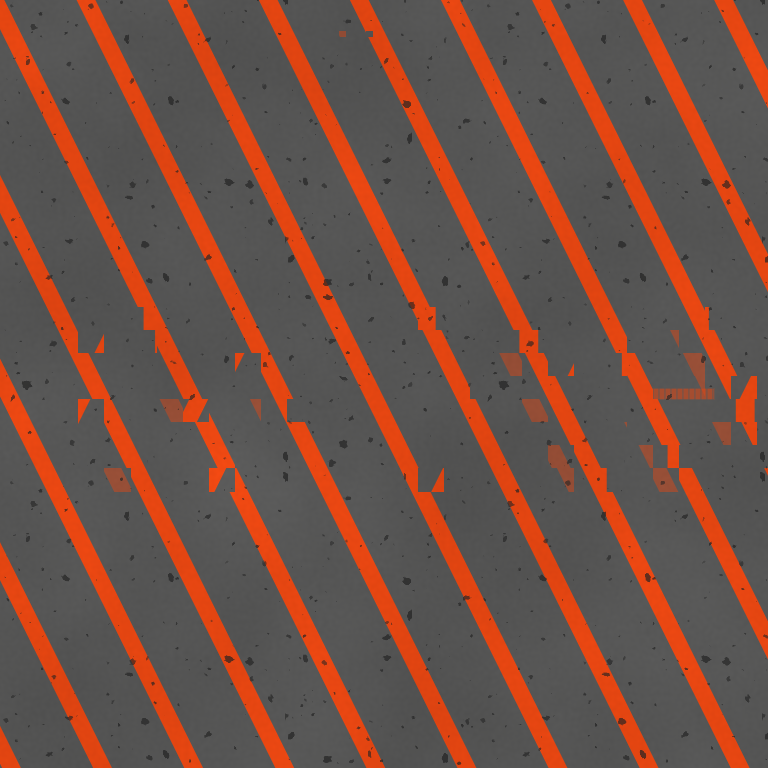
Reproduce this pattern procedurally as a Shadertoy shader.

```glsl
const vec3 CONCRETE = vec3(0.332, 0.332, 0.330);
const vec3 PAINT = vec3(0.895, 0.272, 0.068);
const vec3 PIT = vec3(0.12);
const float STRIPE_PERIOD = 0.1186;
const float STRIPE_WIDTH = 0.0245;
const float STRIPE_SHEAR = 0.496;
const float STRIPE_START = 0.112;
const float PIT_TILE = 0.621;

vec2 hash22(vec2 p) {
    vec3 q = fract(p.xyx * vec3(0.1031, 0.1030, 0.0973));
    q += dot(q, q.yzx + 33.33);
    return fract((q.xx + q.yz) * q.zy);
}

float gradientNoise(vec2 p) {
    vec2 cell = floor(p), f = fract(p);
    vec2 w = f * f * f * (f * (f * 6.0 - 15.0) + 10.0);
    float corner[4];
    for (int i = 0; i < 4; i++) {
        vec2 o = vec2(i & 1, i >> 1);
        corner[i] = dot(hash22(cell + o) * 2.0 - 1.0, f - o);
    }
    return mix(mix(corner[0], corner[1], w.x), mix(corner[2], corner[3], w.x), w.y);
}

float fbm(vec2 p) {
    float sum = 0.0, gain = 0.5;
    for (int i = 0; i < 5; i++) {
        sum += gain * gradientNoise(p);
        p = mat2(1.6, 1.2, -1.2, 1.6) * p + 7.3;
        gain *= 0.5;
    }
    return sum;
}

float coverage(float distance, float pixel) {
    return clamp(0.5 - distance / pixel, 0.0, 1.0);
}

float boxDistance(vec2 p, vec2 centre, vec2 halfSize) {
    vec2 d = abs(p - centre) - halfSize;
    return max(d.x, d.y);
}

// Signed distance to the nearest slanted stripe
float stripeDistance(vec2 p) {
    float x = p.x - STRIPE_START - (1.0 - p.y) * STRIPE_SHEAR;
    float offset = (fract(x / STRIPE_PERIOD + 0.5) - 0.5) * STRIPE_PERIOD;
    return (abs(offset) - 0.5 * STRIPE_WIDTH) * inversesqrt(1.0 + STRIPE_SHEAR * STRIPE_SHEAR);
}

// Mirrors, smears or shifts random blocks inside a region; z is the paint fade
vec3 scramble(vec3 p, vec2 blockSize, vec2 centre, vec2 halfSize, vec2 density) {
    vec2 block = floor(p.xy / blockSize);
    vec2 middle = (block + 0.5) * blockSize;
    vec2 r = hash22(block + 11.0);
    float chance = mix(density.x, density.y, smoothstep(0.5, 1.0, middle.x));
    if (boxDistance(middle, centre, halfSize) > 0.0 || r.x > chance) return p;
    if (r.y < 0.35) p.x = 2.0 * middle.x - p.x;
    else if (r.y < 0.75) p.y = middle.y;
    else p = vec3(p.x + 0.04 * r.y, p.y, 0.45);
    return p;
}

// Scattered irregular pits on a grid that wraps with the surface tile
float pits(vec2 p, float cells, float chance, float radius, float pixel) {
    float size = PIT_TILE / cells;
    vec2 cell = mod(floor(p / size), cells);
    vec2 r = hash22(cell + cells), s = hash22(cell + 2.0 * cells + 5.0);
    vec2 d = (fract(p / size) - 0.28 - 0.44 * s) * size;
    float angle = 6.2832 * s.x;
    d = mat2(cos(angle), sin(angle), -sin(angle), cos(angle)) * d;
    d.y *= 1.0 + 0.9 * s.y;
    float rough = gradientNoise(d / radius * 1.4 + cell * 3.7) * 0.7 * radius;
    float spread = radius * mix(0.25, 1.0, r.y * r.y);
    return coverage(length(d) + rough - spread, pixel) * step(r.x, chance) * mix(0.5, 0.95, r.y);
}

void mainImage(out vec4 fragColor, in vec2 fragCoord) {
    float pixel = 1.0 / iResolution.y;
    vec2 uv = fragCoord * pixel;

    // Concrete with soft clouds and fine grain
    float cloud = fbm(uv * 4.0);
    float grain = gradientNoise(uv * 150.0);
    vec3 color = CONCRETE + 0.07 * cloud + 0.012 * grain;

    // Painted stripes with damaged blocks
    vec3 p = vec3(uv, 1.0);
    p = scramble(p, vec2(0.034, 0.030), vec2(0.55, 0.47), vec2(0.47, 0.12), vec2(0.14, 0.50));
    p = scramble(p, vec2(0.009, 0.008), vec2(0.52, 0.957), vec2(0.13, 0.006), vec2(0.45));
    float paint = coverage(stripeDistance(p.xy), pixel) * p.z;
    vec3 paintColor = PAINT * (1.0 + 0.16 * cloud + 0.03 * grain);
    color = mix(color, paintColor, paint);

    // Short comb of smeared paint
    float comb = coverage(boxDistance(uv, vec2(0.888, 0.487), vec2(0.042, 0.007)), pixel);
    float tooth = abs(fract(uv.x / 0.0078) - 0.5) * 0.0078 - 0.0028;
    color = mix(color, PAINT, comb * mix(0.3, 0.55, coverage(tooth, pixel)));

    // Pits over both surfaces
    float wear = max(pits(uv, 24.0, 0.24, 0.0062, pixel), pits(uv + 0.013, 42.0, 0.16, 0.0025, pixel));
    color = mix(color, PIT + 0.12 * color, wear * 0.85);

    fragColor = vec4(clamp(color, 0.0, 1.0), 1.0);
}
```
